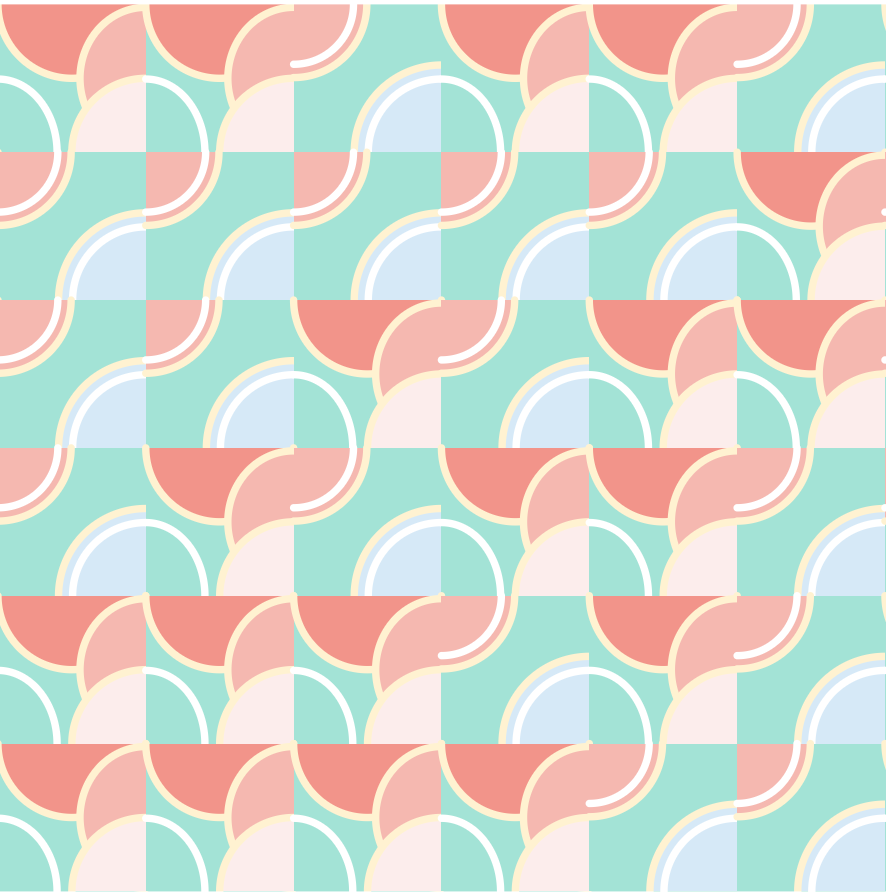
Write a Shadertoy shader that draws this pattern.

```glsl
// A six by six grid of two arc tiles: a "petal" tile of overlapping discs and a
// "bridge" tile of two ringed quarter discs. Each tile layers filled arcs with
// round-capped strokes; later tiles let their caps overlap earlier ones.

const float STROKE = 0.05;
const vec3 TEAL = vec3(0.64, 0.89, 0.84);
const vec3 CREAM = vec3(1.0, 0.95, 0.82);
const vec3 PINK = vec3(0.96, 0.72, 0.69);

// One bit per column, set for a petal tile; rows run from the bottom up.
const int PETAL_ROWS[6] = int[6](15, 23, 26, 52, 32, 27);

float coverage(float d, float pixel) {
    return clamp(0.5 - d / pixel, 0.0, 1.0);
}

// Approximate signed distance to an ellipse, exact for circles.
float ellipse(vec2 p, vec2 r) {
    p = max(abs(p), vec2(1e-4));
    float k = length(p / r);
    return k * (k - 1.0) / length(p / (r * r));
}

// Distance to the arc in the positive quadrant, with round caps.
float quarterArc(vec2 p, vec2 r) {
    if (min(p.x, p.y) >= 0.0) return abs(ellipse(p, r));
    return min(length(p - vec2(r.x, 0.0)), length(p - vec2(0.0, r.y)));
}

void strokeArc(inout vec3 color, vec2 p, vec2 r, vec3 ink, float pixel) {
    color = mix(color, ink, coverage(quarterArc(p, r) - 0.5 * STROKE, pixel));
}

// Filled disc with a cream rim; the fill stays inside its own tile.
void rimmedDisc(inout vec3 color, vec2 p, vec2 r, vec3 fill, bool inside, float pixel) {
    if (inside) color = mix(color, fill, coverage(ellipse(p, r), pixel));
    strokeArc(color, p, r, CREAM, pixel);
}

void petalTile(inout vec3 color, vec2 p, bool inside, float pixel) {
    rimmedDisc(color, vec2(abs(p.x - 0.5), 1.0 - p.y), vec2(0.5),
               vec3(0.95, 0.58, 0.54), inside, pixel);
    rimmedDisc(color, vec2(1.0 - p.x, abs(p.y - 0.5)), vec2(0.445, 0.48),
               PINK, inside, pixel);
    rimmedDisc(color, vec2(1.0 - p.x, p.y), vec2(0.5),
               vec3(0.99, 0.93, 0.925), inside, pixel);
    strokeArc(color, p, vec2(0.4, 0.495), vec3(1.0), pixel);
}

void bridgeTile(inout vec3 color, vec2 p, bool inside, float pixel) {
    vec2 upper = vec2(p.x, 1.0 - p.y);
    rimmedDisc(color, upper, vec2(0.495), PINK, inside, pixel);
    strokeArc(color, upper, vec2(0.405), vec3(1.0), pixel);

    vec2 lower = vec2(1.0 - p.x, p.y);
    rimmedDisc(color, lower, vec2(0.59), vec3(0.84, 0.915, 0.97), inside, pixel);
    strokeArc(color, lower, vec2(0.495), vec3(1.0), pixel);
}

void mainImage(out vec4 fragColor, in vec2 fragCoord) {
    float tileSize = 0.165;
    vec2 grid = (fragCoord / iResolution.y - vec2(-0.0023, 0.0051)) / tileSize;
    float pixel = 1.0 / (iResolution.y * tileSize);
    ivec2 cell = ivec2(floor(grid));
    vec3 color = TEAL;

    // Paint nearby tiles from top left to bottom right.
    for (int dy = 1; dy >= -1; dy--) {
        for (int dx = -1; dx <= 1; dx++) {
            ivec2 tile = cell + ivec2(dx, dy);
            if (tile.y < 0 || tile.y > 5) continue;
            bool inside = dx == 0 && dy == 0;
            if (inside) color = TEAL;
            vec2 p = grid - vec2(tile);
            int column = (tile.x + 6) % 6;
            if (((PETAL_ROWS[tile.y] >> column) & 1) == 1) petalTile(color, p, inside, pixel);
            else bridgeTile(color, p, inside, pixel);
        }
    }

    // White margin above and below the grid.
    color = mix(vec3(1.0), color, coverage(abs(grid.y - 3.0) - 3.0, pixel));
    fragColor = vec4(color, 1.0);
}
```
